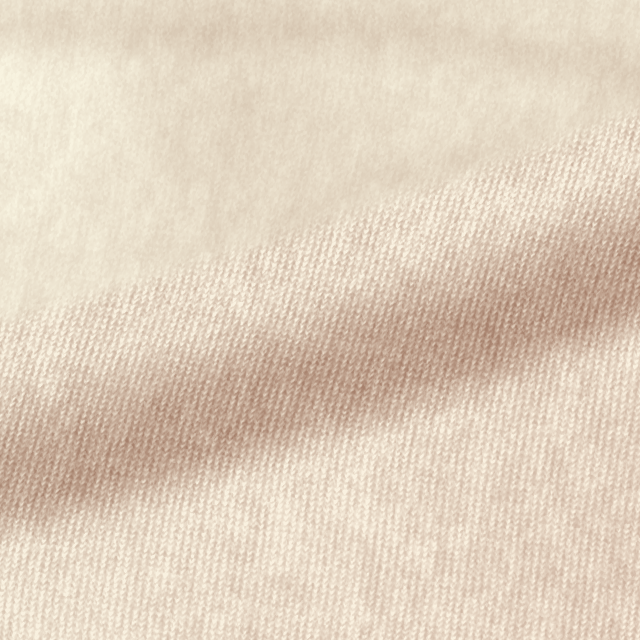
This texture is drawn by a three.js fragment shader. Its source:

```glsl
// Soft cream jersey knit with one diagonal fold and a blurred far side.
// Broad light comes from smoothstep bands along the fold; slanted V stitches,
// cellular mottling and fine fibre grain are added where the cloth is in focus.

#define WALES 80.0
#define COURSES 112.0
#define SLANT 0.14
#define FOLD_LEAN 0.12
#define STITCH_DEPTH 0.25
#define MOTTLE_DEPTH 0.24
#define GRAIN_DEPTH 0.36
#define FOLD_WIDTH 0.32
#define SHADOW_DEPTH 0.63
#define SHADE_COLOR vec3(0.69, 0.56, 0.48)
#define LIGHT_COLOR vec3(0.945, 0.905, 0.835)

varying vec2 vUv;

vec2 hash2(vec2 p) {
  p = vec2(dot(p, vec2(127.1, 311.7)), dot(p, vec2(269.5, 183.3)));
  return fract(sin(p) * 4375.85);
}

// Cellular noise: softly blended random values around scattered points, 0 to 1.
float cellular(vec2 p) {
  vec2 cell = floor(p);
  vec2 local = fract(p);
  float total = 0.0;
  float weights = 0.0;
  for (int j = -1; j <= 1; j++) {
    for (int i = -1; i <= 1; i++) {
      vec2 offset = vec2(float(i), float(j));
      vec2 seed = hash2(cell + offset);
      vec2 away = offset + seed - local;
      float weight = exp(-7.0 * dot(away, away));
      total += weight * fract(seed.x * 7.3 + seed.y * 3.1);
      weights += weight;
    }
  }
  return total / weights;
}

float bump(float x, float center, float width) {
  float t = (x - center) / width;
  return exp(-t * t);
}

// Height above the lower edge of the shadow under the fold.
float foldHeight(vec2 p) {
  return p.y - (0.17 + 0.27 * p.x + 0.06 * p.x * p.x);
}

// Broad lighting, from deep shade (0) to full light (1).
float clothLight(vec2 p, float fold, float beyond) {
  float light = 0.83 + 0.09 * bump(length(p - vec2(0.50, 0.22)), 0.0, 0.16);
  light += 0.10 * bump(length(p), 0.0, 0.35);
  light -= 0.07 * smoothstep(0.6, 1.0, p.x) * (1.0 - smoothstep(0.1, 0.5, p.y));

  // Shaded flank and the lit shoulder above it.
  float shadow = smoothstep(-0.055, 0.05, fold);
  shadow *= 1.0 - smoothstep(0.085, 0.255, fold);
  light -= SHADOW_DEPTH * shadow;
  light += 0.04 * bump(fold, 0.265, 0.05);

  // Far side, with a faint hollow and a shallow fold near the top.
  float far = 0.89 + 0.15 * bump(length(p - vec2(0.0, 0.80)), 0.0, 0.25);
  far -= 0.13 * bump(length(p - vec2(0.36, 0.83)), 0.0, 0.17);
  float ridge = 0.958 - 0.06 * smoothstep(0.55, 1.0, p.x);
  far -= 0.15 * bump(p.y, ridge, 0.038);
  far += 0.04 * bump(p.y, ridge - 0.08, 0.035);
  far -= 0.07 * bump(fold, FOLD_WIDTH + 0.04, 0.04) * smoothstep(0.1, 0.5, p.x);
  return mix(light, far, beyond);
}

// Columns of paired legs that meet in a V; the right leg catches more light.
float knit(vec2 q) {
  float column = fract(q.x) - 0.5;
  float ridge = cos(6.2832 * column);
  float legs = sin(6.2832 * (q.y - 1.3 * abs(column)));
  float side = sin(6.2832 * column);
  return 0.62 * ridge + 0.3 * side + legs * (0.42 + 0.15 * side) + 0.15 * ridge * legs;
}

void main() {
  vec2 p = vUv;
  float fold = foldHeight(p);
  float beyond = smoothstep(FOLD_WIDTH - 0.025, FOLD_WIDTH + 0.03, fold);

  // Cloth axes follow the columns, which lean further over the fold.
  float lean = SLANT * p.y + FOLD_LEAN * smoothstep(-0.1, 0.5, fold) * 0.6;
  vec2 cloth = vec2(p.x - lean, p.y + SLANT * p.x);
  cloth.x += 0.0015 * sin(17.0 * p.y + 5.0 * p.x);
  cloth.y += 0.0012 * sin(31.0 * p.x + 9.0 * p.y);
  vec2 stitch = cloth * vec2(WALES, COURSES);

  // Uneven yarn shifts each loop a little.
  float yarn = cellular(stitch * 0.7 + 5.0) - 0.5;
  stitch += yarn * vec2(0.06, 0.22);

  float focus = 1.0 - 0.88 * beyond;
  focus *= 0.72 + 0.28 * smoothstep(-0.20, 0.05, fold);

  float mottle = 0.6 * cellular(cloth * vec2(38.0, 24.0));
  mottle += 0.4 * cellular(cloth * vec2(95.0, 60.0) + 9.0) - 0.5;
  float grain = cellular(cloth * vec2(310.0, 210.0) + 31.0) - 0.5;

  float light = clothLight(p, fold, beyond);
  light += STITCH_DEPTH * focus * (1.0 + 0.6 * yarn) * knit(stitch);
  light += MOTTLE_DEPTH * (1.0 - 0.3 * beyond) * mottle;
  light += GRAIN_DEPTH * (0.25 + 0.75 * focus) * grain;

  vec3 color = mix(SHADE_COLOR, LIGHT_COLOR, clamp(light, -0.15, 1.12));
  // Cool the far side a little; warm the lower right.
  color += vec3(-0.004, 0.006, 0.0) * beyond;
  color += vec3(0.008, -0.004, -0.002) * p.x * (1.0 - p.y);
  gl_FragColor = vec4(color, 1.0);
}
```
